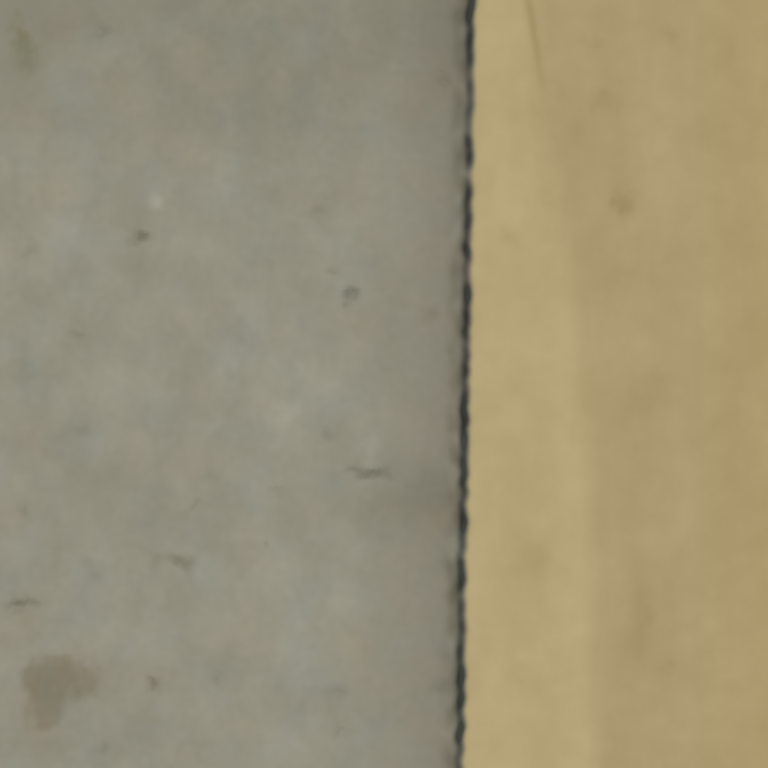
Reproduce this texture procedurally as a WebGL 1 fragment shader.

```glsl
precision highp float;
// Weathered grey concrete meeting a warm ochre panel along a dark, ragged vertical seam.
uniform vec2 u_resolution;

vec2 hash2(vec2 p) {
  vec2 q = vec2(dot(p, vec2(127.1, 311.7)), dot(p, vec2(269.5, 183.3)));
  return fract(sin(q) * 43758.5);
}

// Gradient noise, roughly -0.7 to 0.7
float slope(vec2 cell, vec2 corner, vec2 f) {
  return dot(hash2(cell + corner) * 2.0 - 1.0, f - corner);
}

float gradientNoise(vec2 p) {
  vec2 cell = floor(p);
  vec2 f = fract(p);
  vec2 w = f * f * f * (f * (f * 6.0 - 15.0) + 10.0);
  float low = mix(slope(cell, vec2(0.0), f), slope(cell, vec2(1.0, 0.0), f), w.x);
  float high = mix(slope(cell, vec2(0.0, 1.0), f), slope(cell, vec2(1.0), f), w.x);
  return mix(low, high, w.y);
}

float fbm(vec2 p) {
  float sum = 0.0;
  float gain = 0.5;
  for (int i = 0; i < 4; i++) {
    sum += gain * gradientNoise(p);
    p = p * 2.03 + vec2(17.3, 9.1);
    gain *= 0.5;
  }
  return sum;
}

// Soft elliptical spot, 1 at its centre
float spot(vec2 p, vec2 centre, vec2 radius) {
  vec2 d = (p - centre) / radius;
  return exp(-dot(d, d));
}

// One small randomly placed fleck in some of the grid cells
float flecks(vec2 p, float scale, float density) {
  vec2 cell = floor(p * scale);
  vec2 rnd = hash2(cell + 41.0);
  vec2 centre = 0.25 + 0.5 * hash2(cell + 7.0);
  float size = mix(0.06, 0.13, rnd.y);
  return step(rnd.x, density) * spot(fract(p * scale), centre, vec2(size * 1.3, size));
}

vec3 concrete(vec2 p, vec2 warped, float gap) {
  float cloud = fbm(p * 7.0);
  float mottle = fbm(p * vec2(19.0, 17.0) + 5.0);
  float grain = gradientNoise(p * 75.0 + 3.0);
  vec3 color = vec3(0.577, 0.564, 0.502);
  color += 0.06 * cloud + 0.06 * mottle + 0.013 * grain;
  color += vec3(0.03, 0.0, -0.025) * fbm(p * 14.0 + 30.0);

  // Shading beside the seam and along the top
  float rim = exp(-pow(gap / 0.085, 2.0));
  color -= vec3(0.056, 0.062, 0.06) * rim * (0.95 + 1.2 * cloud + 1.2 * mottle);
  color -= 0.034 * smoothstep(0.72, 1.0, p.y + 0.15 * cloud);
  color -= 0.04 * spot(warped, vec2(0.545, 0.35), vec2(0.06, 0.045));
  color -= 0.022 * spot(warped, vec2(0.36, 0.85), vec2(0.09, 0.05));

  // Ragged stain low on the left, blotches in the upper corner
  float stain = spot(warped, vec2(0.09, 0.12), vec2(0.055, 0.03));
  stain += spot(warped, vec2(0.055, 0.085), vec2(0.035, 0.045));
  color -= vec3(0.06, 0.07, 0.08) * smoothstep(0.3, 1.0, stain + 0.9 * mottle);
  float corner = spot(warped, vec2(0.03, 0.95), vec2(0.025, 0.05));
  color -= vec3(0.07, 0.07, 0.1) * corner * smoothstep(-0.15, 0.2, mottle + 0.2 * grain);

  // Pits, scratches and pale chips
  float pits = spot(warped, vec2(0.183, 0.691), vec2(0.009, 0.007));
  pits += spot(warped, vec2(0.456, 0.616), vec2(0.007, 0.010));
  pits += spot(warped, vec2(0.028, 0.216), vec2(0.015, 0.007));
  pits += spot(warped, vec2(0.48, 0.388), vec2(0.022, 0.006));
  pits += 0.7 * spot(warped, vec2(0.24, 0.268), vec2(0.016, 0.009));
  pits += 0.8 * spot(warped, vec2(0.198, 0.108), vec2(0.008, 0.008));
  color -= 0.095 * pits + 0.03 * flecks(warped, 13.0, 0.16);
  color += 0.055 * spot(p, vec2(0.203, 0.738), vec2(0.009, 0.011));
  color += 0.035 * spot(warped, vec2(0.375, 0.465), vec2(0.018, 0.012));
  color += 0.03 * spot(warped, vec2(0.483, 0.42), vec2(0.012, 0.025));
  return color;
}

vec3 ochre(vec2 p, vec2 warped) {
  float streak = fbm(p * vec2(14.0, 3.0) + 12.0);
  float cloud = fbm(p * 10.0 + 20.0);
  float grain = fbm(p * 32.0 + 50.0);

  // Paler strip beside the seam, widening downwards
  float stripEdge = 0.7 + 0.065 * smoothstep(1.0, 0.4, p.y) + 0.04 * streak;
  float strip = 1.0 - smoothstep(-0.025, 0.03, p.x - stripEdge);
  vec3 color = mix(vec3(0.668, 0.6, 0.443), vec3(0.704, 0.638, 0.47), strip);
  color += 0.04 * streak + 0.045 * cloud + 0.03 * grain;
  color += vec3(0.01, 0.0, -0.01) * smoothstep(0.88, 1.0, p.x);

  // Thin crease at the top and darker marks
  float creaseX = 0.688 + 0.16 * (1.0 - p.y);
  float crease = exp(-pow((p.x - creaseX) / 0.006, 2.0));
  color -= 0.05 * crease * smoothstep(0.84, 0.96, p.y);
  color -= 0.055 * spot(warped, vec2(0.815, 0.733), vec2(0.013, 0.016));
  color -= 0.025 * spot(warped, vec2(0.85, 0.49), vec2(0.04, 0.04));
  color -= 0.025 * spot(warped, vec2(0.69, 0.27), vec2(0.035, 0.03));
  color -= 0.025 * spot(warped, vec2(0.835, 0.18), vec2(0.018, 0.06));
  return color - 0.02 * flecks(warped, 11.0, 0.16);
}

void main() {
  vec2 p = gl_FragCoord.xy / u_resolution;
  vec2 warped = p + 0.035 * vec2(fbm(p * 28.0), fbm(p * 28.0 + 60.0));
  float ragged = 0.005 * gradientNoise(vec2(p.y * 48.0, 3.5));
  float seamX = 0.602 + 0.016 * p.y + ragged;
  float side = p.x - seamX;
  vec3 grey = concrete(p, warped, max(-side, 0.0));
  vec3 color = mix(grey, ochre(p, warped), smoothstep(-0.006, 0.006, side));

  // Uneven seam shadow with a broken spill onto the concrete
  float wear = 0.75 + 0.9 * gradientNoise(vec2(p.y * 42.0, 8.5)) + 0.4 * gradientNoise(vec2(p.y * 11.0, 1.4));
  float core = exp(-pow((side + 0.005) / 0.006, 2.0));
  float spill = exp(-pow((side + 0.013) / 0.013, 2.0)) * (1.0 - smoothstep(-0.006, 0.004, side));
  float patchy = clamp(0.7 + 2.0 * gradientNoise(p * vec2(45.0, 32.0)), 0.0, 1.6);
  color = mix(color, vec3(0.23, 0.235, 0.225), clamp(core * wear, 0.0, 0.85));
  color -= 0.07 * spill * patchy;
  gl_FragColor = vec4(clamp(color, 0.0, 1.0), 1.0);
}
```
